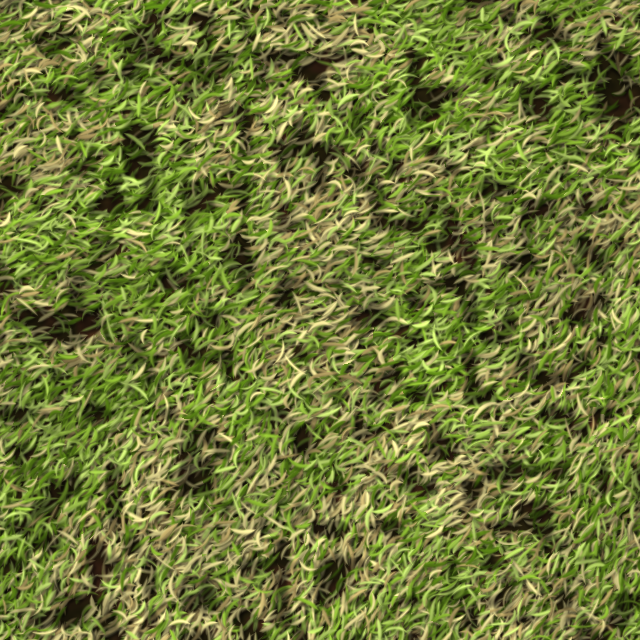
Reproduce this texture procedurally as a WebGL 1 fragment shader.

```glsl
precision highp float;
// Sunlit, partly dry lawn seen from above: layers of short curved blades,
// scattered one per grid cell, are painted from dark soil up to bright tips.
// Noise steers the lean of the blades, the dry patches and the dark hollows.
uniform vec2 u_resolution;

const int LAYERS = 14;
const float CELL = 0.026;            // grid spacing of the blades
const float MIN_HALF_LENGTH = 0.011;
const float MAX_HALF_LENGTH = 0.021;
const float MIN_HALF_WIDTH = 0.0016;
const float MAX_HALF_WIDTH = 0.0032;
const float BEND = 0.007;
const float SOFTNESS = 0.0025;       // edge blur
const float SHADOW = 0.17;
const float SHADOW_DROP = 0.0034;
const float SHADOW_BLUR = 0.0050;
const float ANGLE_SPREAD = 0.90;
const float STRAY_SHARE = 0.22;      // blades lying in any direction
const float HOLLOW_SCALE = 34.0;
const float HOLLOW_SHADE = 0.42;
const float LOW_LIGHT = 0.82;        // light on the lowest and highest layer
const float TOP_LIGHT = 1.20;

const vec3 SOIL = vec3(0.21, 0.18, 0.07);
const vec3 RED_SOIL = vec3(0.36, 0.20, 0.13);
const vec3 DEEP_GREEN = vec3(0.29, 0.42, 0.07);
const vec3 GREEN = vec3(0.45, 0.59, 0.16);
const vec3 PALE_GREEN = vec3(0.63, 0.72, 0.36);
const vec3 STRAW = vec3(0.76, 0.72, 0.48);
const vec3 BROWN = vec3(0.59, 0.52, 0.32);

vec4 hash4(vec2 p) {
  vec4 q = fract(p.xyxy * vec4(0.1031, 0.1030, 0.0973, 0.1099));
  q += dot(q, q.wzxy + 33.33);
  return fract((q.xxyz + q.yzzw) * q.zywx);
}

float noise(vec2 p) {
  vec2 i = floor(p), f = fract(p);
  f = f * f * (3.0 - 2.0 * f);
  float low = mix(hash4(i).x, hash4(i + vec2(1.0, 0.0)).x, f.x);
  float high = mix(hash4(i + vec2(0.0, 1.0)).x, hash4(i + 1.0).x, f.x);
  return mix(low, high, f.y);
}

float hollowAt(vec2 p) {
  return smoothstep(0.56, 0.84, noise(p * HOLLOW_SCALE));
}

vec3 bladeColor(vec4 rnd, float dryness) {
  vec3 fresh = mix(GREEN, PALE_GREEN, smoothstep(0.2, 0.8, rnd.y));
  fresh = mix(fresh, DEEP_GREEN, step(0.78, rnd.z));
  vec3 dry = mix(STRAW, BROWN, smoothstep(0.5, 0.8, rnd.y));
  return mix(fresh, dry, step(rnd.x, dryness)) * mix(0.86, 1.14, rnd.w);
}

// Paints one blade and its shadow over the colour below.
vec3 paintBlade(vec3 below, vec2 offset, float angle, vec4 shape, vec3 tint) {
  float c = cos(angle), s = sin(angle);
  vec2 q = vec2(c * offset.x + s * offset.y, c * offset.y - s * offset.x);
  float along = q.x / mix(MIN_HALF_LENGTH, MAX_HALF_LENGTH, shape.x);
  float arc = along * along;
  float across = q.y + BEND * (shape.z - 0.5) * (1.0 - 2.0 * arc);
  float width = mix(MIN_HALF_WIDTH, MAX_HALF_WIDTH, shape.y);
  float edge = width * (1.0 - arc * arc);

  float shadowDist = abs(across + SHADOW_DROP) - edge;
  float shadow = 1.0 - smoothstep(0.0, SHADOW_BLUR, shadowDist);
  shadow *= 1.0 - smoothstep(0.6, 1.3, arc);
  below *= 1.0 - SHADOW * shadow;

  float soft = max(SOFTNESS, 0.7 / min(u_resolution.x, u_resolution.y));
  float cover = 1.0 - smoothstep(-soft, soft, abs(across) - edge);
  float light = 1.0 + 0.10 * clamp(across / width, -1.0, 1.0) + 0.06 * along;
  return mix(below, tint * light, cover);
}

void main() {
  vec2 uv = gl_FragCoord.xy / min(u_resolution.x, u_resolution.y);

  // Broad patches: dryness and the common lean of the blades
  float patches = 0.5 * noise(uv * 5.0 + 3.7) + 0.5 * noise(uv * 15.0 + 8.1);
  float dryness = mix(0.12, 0.62, smoothstep(0.25, 0.75, patches));
  float lean = mix(0.85, 0.42, clamp(uv.y, 0.0, 1.0));
  lean += 0.8 * (noise(uv * 5.0 + 21.3) - 0.5);

  // Soil in the gaps
  float redness = smoothstep(0.45, 0.85, noise(uv * 38.0 + 5.0));
  vec3 color = mix(SOIL, RED_SOIL, redness * (0.3 + 0.7 * dryness));
  color *= mix(0.65, 1.15, noise(uv * 90.0));

  // Blades from the lowest to the highest layer
  for (int layer = 0; layer < LAYERS; layer++) {
    float level = float(layer) / float(LAYERS - 1);
    vec2 grid = uv / CELL + hash4(vec2(float(layer) + 1.0, 7.0)).xy * 9.0;
    vec2 home = floor(grid);
    for (int j = -1; j <= 1; j++) {
      for (int i = -1; i <= 1; i++) {
        vec2 cell = home + vec2(float(i), float(j));
        vec2 seed = cell + float(layer) * 61.0 + 100.0;
        vec4 place = hash4(seed);
        vec4 shape = hash4(seed + 311.0);
        vec4 tone = hash4(seed + 727.0);
        vec2 offset = (grid - cell - place.xy) * CELL;

        // Fewer blades grow over the hollows
        if (place.w < 0.8 * hollowAt(uv - offset)) continue;

        float angle = lean + ANGLE_SPREAD * (place.z + shape.w - 1.0);
        if (tone.z < STRAY_SHARE) angle += 3.14 * (shape.w - 0.5);
        vec3 tint = bladeColor(tone, dryness) * mix(LOW_LIGHT, TOP_LIGHT, level);
        color = paintBlade(color, offset, angle, shape, tint);
      }
    }
  }

  // Hollows lie in shade; broad drifts of light cross the lawn
  color *= 1.0 - HOLLOW_SHADE * hollowAt(uv);
  color *= mix(0.90, 1.10, noise(uv * 9.0 + 40.0));
  gl_FragColor = vec4(clamp(color, 0.0, 1.0), 1.0);
}
```
